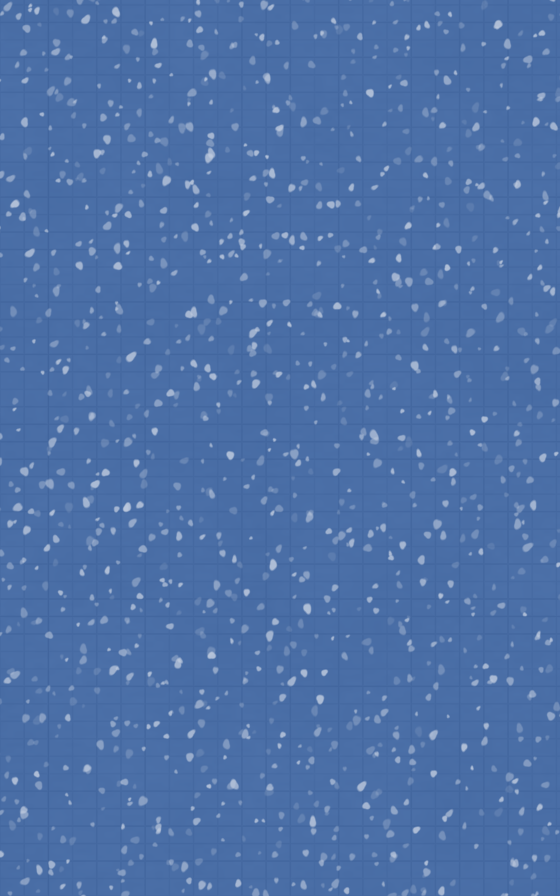
Reproduce this pattern procedurally as a Shadertoy shader.

```glsl
// Pale irregular flecks scattered like snow over blue cloth with a faint woven grid.

const vec3 CLOTH_BLUE = vec3(0.290, 0.432, 0.652);
const vec3 GRID_BLUE = vec3(0.245, 0.385, 0.605);
const vec3 FLECK_PALE = vec3(0.755, 0.800, 0.875);
const vec2 GRID_PITCH = vec2(0.0270, 0.0195);
const float FLECK_CELL = 0.039;
const float FLECK_CHANCE = 0.80;
const int FLECK_LAYERS = 4;

float hash(vec2 p) {
    return fract(sin(dot(p, vec2(127.1, 311.7))) * 43758.55);
}

float valueNoise(vec2 p) {
    vec2 cell = floor(p);
    vec2 f = fract(p);
    f = f * f * (3.0 - 2.0 * f);
    float low = mix(hash(cell), hash(cell + vec2(1.0, 0.0)), f.x);
    float high = mix(hash(cell + vec2(0.0, 1.0)), hash(cell + 1.0), f.x);
    return mix(low, high, f.y);
}

// Coverage of evenly spaced thin lines, each with its own strength
float gridLines(float position, float pitch, float seed, float softness) {
    float index = floor(position / pitch + 0.5);
    float distanceToLine = abs(position - index * pitch);
    float strength = mix(0.25, 0.65, hash(vec2(index, seed)));
    return strength * (1.0 - smoothstep(0.0, softness, distanceToLine));
}

// Coverage of one wobbly, slightly tilted oval
float fleck(vec2 p, vec2 id, float softness) {
    float size = hash(id + 3.7);
    float radius = mix(0.0015, 0.0043, pow(size, 1.25));
    float tilt = -0.35 + 1.5 * (hash(id + 8.3) - 0.5);
    float stretch = mix(1.0, 1.5, hash(id + 14.9));
    float c = cos(tilt), s = sin(tilt);
    p = mat2(c, -s, s, c) * p;
    p.y /= stretch;
    float angle = atan(p.y, p.x + 1e-6);
    float phase = 6.2832 * hash(id + 21.1);
    float outline = 1.0 + 0.10 * cos(2.0 * angle + phase) + 0.09 * sin(3.0 * angle - phase);
    return 1.0 - smoothstep(-softness, softness, length(p) - radius * outline);
}

// Lays one jittered layer of flecks over a colour
vec3 scatterFlecks(vec3 color, vec2 p, float seed, float softness) {
    vec2 q = p / FLECK_CELL + seed * vec2(7.37, 3.61);
    vec2 home = floor(q);
    for (int y = -1; y <= 1; y++) {
        for (int x = -1; x <= 1; x++) {
            vec2 cell = home + vec2(x, y);
            vec2 id = cell + seed * 53.3;
            if (hash(id) > FLECK_CHANCE) continue;
            vec2 jitter = vec2(hash(id + 31.4), hash(id + 47.6));
            vec2 offset = (q - cell - jitter) * FLECK_CELL;
            float opacity = mix(0.14, 0.86, hash(id + 62.8));
            color = mix(color, FLECK_PALE, opacity * fleck(offset, id, softness));
        }
    }
    return color;
}

void mainImage(out vec4 fragColor, in vec2 fragCoord) {
    vec2 p = fragCoord / iResolution.y;
    float pixel = 1.0 / iResolution.y;

    // Cloth with gentle mottling
    vec3 color = CLOTH_BLUE + 0.012 * (valueNoise(p * 14.0) - 0.5);
    color += 0.008 * (valueNoise(p * vec2(90.0, 160.0)) - 0.5);

    // Woven grid, with one heavier upright thread
    float lineSoftness = max(0.0017, pixel);
    float upright = gridLines(p.x, GRID_PITCH.x, 1.0, lineSoftness);
    float level = gridLines(p.y, GRID_PITCH.y, 2.0, lineSoftness);
    float heavy = 0.75 * (1.0 - smoothstep(0.0, lineSoftness, abs(p.x - 2.0 * GRID_PITCH.x)));
    color = mix(color, GRID_BLUE, max(max(upright, level), heavy));

    // Overlapping layers of flecks
    float edgeSoftness = max(0.0012, 0.6 * pixel);
    for (int layer = 0; layer < FLECK_LAYERS; layer++) {
        color = scatterFlecks(color, p, float(layer) + 1.0, edgeSoftness);
    }

    fragColor = vec4(color, 1.0);
}
```
